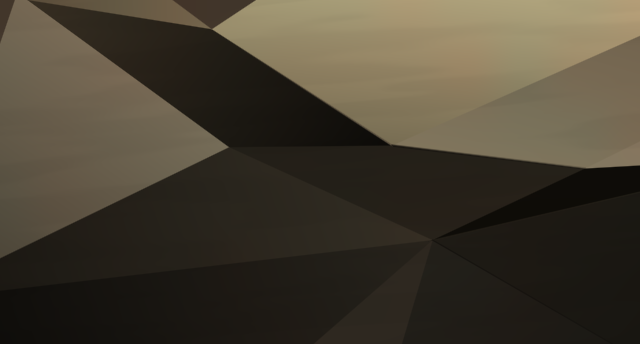
Give the GLSL for this background, as a Shadertoy shader.

```glsl
// Low-poly backdrop of folded facets, tan above and dark umber below.

float hash(vec2 p) {
    vec3 q = fract(p.xyx * vec3(0.1031, 0.1030, 0.0973));
    q += dot(q, q.yzx + 33.33);
    return fract((q.x + q.y) * q.z);
}

float valueNoise(vec2 p) {
    vec2 i = floor(p), f = fract(p);
    f *= f * (3.0 - 2.0 * f);
    return mix(mix(hash(i), hash(i + vec2(1, 0)), f.x),
               mix(hash(i + vec2(0, 1)), hash(i + vec2(1, 1)), f.x), f.y);
}

vec2 aspect() { return vec2(iResolution.x / iResolution.y, 1.0); }

// Signed distance to the line a-b, positive on its right-hand side
float side(vec2 p, vec2 a, vec2 b) {
    vec2 e = (b - a) * aspect(), v = (p - a) * aspect();
    return (e.y * v.x - e.x * v.y) / length(e);
}

// Clockwise convex quad: colour weighted by coverage, with a linear tone slope
vec4 facet(vec2 p, vec2 a, vec2 b, vec2 c, vec2 d, vec3 colour, vec2 slope) {
    float dist = min(min(side(p, a, b), side(p, b, c)),
                     min(side(p, c, d), side(p, d, a)));
    float cover = clamp(0.5 + dist * iResolution.y / 1.3, 0.0, 1.0);
    vec2 centre = clamp((a + b + c + d) * 0.25, 0.0, 1.0);
    float tone = max(1.0 + dot(p - centre, slope), 0.12);
    return vec4(colour * tone, 1.0) * cover;
}

// Thin line from a to b, strength running from s.x to s.y
float rim(vec2 p, vec2 a, vec2 b, float width, vec2 s) {
    vec2 v = (p - a) * aspect(), e = (b - a) * aspect();
    float t = clamp(dot(v, e) / dot(e, e), 0.0, 1.0);
    float gap = length(v - e * t);
    return mix(s.x, s.y, t) * (1.0 - smoothstep(0.0, width + 1.0 / iResolution.y, gap));
}

void mainImage(out vec4 fragColor, in vec2 fragCoord) {
    vec2 p = fragCoord / iResolution.xy;

    // Shared corners; those outside 0..1 carry edges past the canvas
    vec2 leftTip = vec2(0.027, 1.021), leftFold = vec2(-0.05, 0.6);
    vec2 bandTop = vec2(0.043, 1.0), notch = vec2(0.331, 0.915);
    vec2 notchLeft = vec2(0.19, 1.11), notchRight = vec2(0.5, 1.123);
    vec2 midLeft = vec2(0.358, 0.572), valley = vec2(0.613, 0.577);
    vec2 ridge = vec2(0.914, 0.51), hub = vec2(0.676, 0.302);
    vec2 skyEnd = vec2(1.3, 1.143), slopeEnd = vec2(1.3, 0.865);
    vec2 shelfEnd = vec2(1.1, 0.5295), wedgeEnd = vec2(1.1, 0.485);
    vec2 rayRight = vec2(1.1, -0.154), rayMid = vec2(0.604, -0.151);
    vec2 rayLeft = vec2(0.397, -0.151), floorEnd = vec2(-0.1, 0.133);

    vec4 sum = vec4(0.1, 0.09, 0.07, 1.0) * 0.001;

    // Upper left facets
    sum += facet(p, leftFold, vec2(-0.05, 1.05), vec2(0.027, 1.05), leftTip,
                 vec3(0.26, 0.215, 0.17), vec2(0));
    sum += facet(p, leftTip, midLeft, vec2(-0.137, 0.125), leftFold,
                 vec3(0.385, 0.347, 0.28), vec2(0.65, 0.5));
    sum += facet(p, bandTop, vec2(0.15, 1.1), notchLeft, notch,
                 vec3(0.40, 0.35, 0.265), vec2(0.9, 0));
    sum += facet(p, notch, notchLeft, vec2(0.35, 1.15), notchRight,
                 vec3(0.26, 0.21, 0.165), vec2(0));
    sum += facet(p, bandTop, notch, valley, midLeft,
                 vec3(0.125, 0.108, 0.08), vec2(-1.8, 0.7));

    // Bright upper right facets
    sum += facet(p, notch, notchRight, skyEnd, valley,
                 vec3(0.645, 0.582, 0.442), vec2(0.15, 0.75));
    sum += facet(p, valley, skyEnd, slopeEnd, ridge,
                 vec3(0.45, 0.405, 0.32), vec2(-0.15, -0.3));
    sum += facet(p, ridge, slopeEnd, vec2(1.3, 0.5505), shelfEnd,
                 vec3(0.51, 0.46, 0.37), vec2(0));

    // Dark facets fanning around the hub
    sum += facet(p, midLeft, valley, ridge, hub,
                 vec3(0.142, 0.124, 0.095), vec2(0.1, -0.3));
    sum += facet(p, vec2(-0.1, 0.159), midLeft, hub, floorEnd,
                 vec3(0.14, 0.122, 0.095), vec2(1.0, 0.2));
    sum += facet(p, floorEnd, hub, rayLeft, vec2(-0.1, -0.151),
                 vec3(0.088, 0.077, 0.061), vec2(1.5, 0.3));
    sum += facet(p, hub, rayMid, vec2(0.5, -0.16), rayLeft,
                 vec3(0.18, 0.153, 0.123), vec2(0));
    sum += facet(p, hub, rayRight, vec2(0.9, -0.2), rayMid,
                 vec3(0.115, 0.103, 0.083), vec2(-0.6, 0.4));
    sum += facet(p, hub, wedgeEnd, vec2(1.1, 0.1), rayRight,
                 vec3(0.1, 0.089, 0.069), vec2(-0.5, 0.3));
    sum += facet(p, ridge, shelfEnd, wedgeEnd, hub,
                 vec3(0.055, 0.048, 0.03), vec2(0));
    vec3 colour = sum.rgb / sum.a;

    // Lit rims and dark creases along the folds
    colour = mix(colour, vec3(0.38, 0.33, 0.26), rim(p, notch, valley, 0.002, vec2(0, 0.8)));
    colour = mix(colour, vec3(0.17, 0.15, 0.11), rim(p, hub, wedgeEnd, 0.001, vec2(0.3, 0.5)));
    colour = mix(colour, vec3(0.05, 0.04, 0.03), rim(p, valley, ridge, 0.003, vec2(0.7, 0.3)));
    colour = mix(colour, vec3(0.06, 0.05, 0.04), rim(p, hub, rayRight, 0.001, vec2(0.6, 0.3)));

    // Brushed wisps and a slow drift between warm and green tints
    vec2 grain = vec2(p.x * 4.0, (p.y - 0.15 * p.x) * 20.0);
    float streak = 0.65 * valueNoise(grain) + 0.35 * valueNoise(grain * 2.3 + 7.0);
    colour *= 1.0 + 0.03 * (smoothstep(0.4, 0.6, streak) - 0.5);
    float tint = valueNoise(p * vec2(11.0, 5.0) + 3.0) - 0.5;
    colour *= 1.0 + tint * vec3(0.05, -0.03, -0.04);

    fragColor = vec4(colour, 1.0);
}
```
